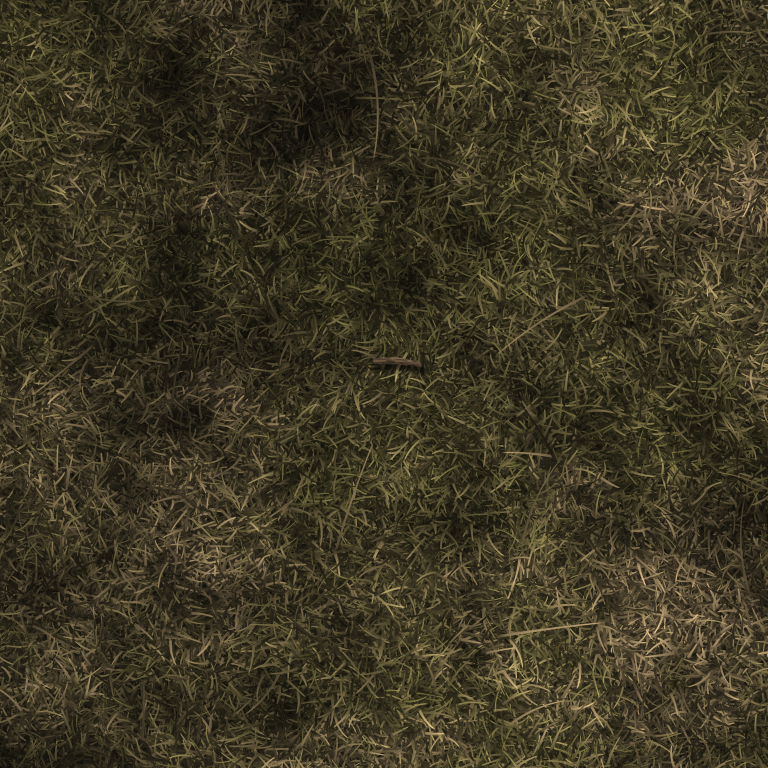
Give the GLSL for this texture, as a Shadertoy shader.

```glsl
// Dim, matted meadow grass from above: fine curved blades, dry tufts and one twig.
#define LAYERS 17
#define CELL_MIN 0.013
#define CELL_MAX 0.025
#define BLADE_WIDTH 0.0011
#define EXPOSURE 1.0
#define SOIL vec3(0.115, 0.104, 0.066)
#define OLIVE vec3(0.217, 0.205, 0.115)
#define STRAW vec3(0.280, 0.240, 0.172)
#define TWIG vec3(0.46, 0.37, 0.28)

// Four random values from a cell and a seed
vec4 hash4(vec3 cell) {
    vec4 h = fract(cell.xyzx * vec4(0.1031, 0.1030, 0.0973, 0.1099));
    h += dot(h, h.wzxy + 33.33);
    return fract((h.xxyz + h.yzzw) * h.zywx);
}

float noise(vec2 p, float seed) {
    vec2 i = floor(p), f = fract(p);
    f = f * f * (3.0 - 2.0 * f);
    float low = mix(hash4(vec3(i, seed)).x, hash4(vec3(i + vec2(1, 0), seed)).x, f.x);
    float high = mix(hash4(vec3(i + vec2(0, 1), seed)).x, hash4(vec3(i + 1.0, seed)).x, f.x);
    return mix(low, high, f.y);
}

float fbm(vec2 p, float seed) {
    float sum = 0.0, amp = 0.5;
    for (int i = 0; i < 4; i++) {
        sum += amp * noise(p, seed + float(i));
        p = mat2(1.6, 1.2, -1.2, 1.6) * p;
        amp *= 0.5;
    }
    return sum / 0.9375;
}

// Paints one blade per grid cell over the colour so far
void paintBlades(inout vec3 color, vec2 p, float cellSize, float seed,
                 float keep, float dryness, float shade, float pixel) {
    vec2 home = floor(p / cellSize);
    for (int y = -1; y <= 1; y++)
    for (int x = -1; x <= 1; x++) {
        vec2 cell = home + vec2(x, y);
        vec4 place = hash4(vec3(cell, seed));
        vec4 look = hash4(vec3(cell, seed + 57.0));
        if (look.w > keep) continue;

        // Neighbouring blades lean roughly the same way
        vec2 center = (cell + place.xy) * cellSize;
        float angle = 9.0 * noise(center * 11.0, 3.0) + 2.6 * (place.z - 0.5);
        vec2 dir = vec2(cos(angle), sin(angle));
        float halfLength = cellSize * mix(0.35, 0.92, place.w);
        vec2 d = p - center;
        float along = dot(d, dir) / halfLength;
        float across = dot(d, vec2(-dir.y, dir.x));
        across -= (look.x - 0.5) * 0.45 * halfLength * along * along;

        float width = BLADE_WIDTH * (0.95 - 0.45 * along) * mix(0.7, 1.35, look.y);
        float cover = 1.0 - smoothstep(-0.7 * pixel, 0.7 * pixel, abs(across) - width);
        cover *= 1.0 - smoothstep(0.75, 1.0, abs(along));

        float dry = clamp(dryness + 0.9 * (look.y - 0.5), 0.0, 1.0);
        float tone = mix(0.5, 1.85, pow(look.z, 1.6)) * mix(0.72, 1.15, 0.5 + 0.5 * along);
        color = mix(color, mix(OLIVE, STRAW, dry) * tone * shade, cover);
    }
}

void mainImage(out vec4 fragColor, in vec2 fragCoord) {
    vec2 p = fragCoord / iResolution.y;
    float pixel = 1.0 / iResolution.y;

    // Broad hollows, tufts and dry patches
    float hollow = fbm(p * 3.2 + 4.0, 11.0);
    float clump = fbm(p * 13.0, 21.0);
    float tuft = smoothstep(0.52, 0.78, fbm(p * 8.0, 31.0));
    float edge = smoothstep(0.12, 0.62, length(p - vec2(0.46, 0.55)));
    float light = 0.72 + 0.24 * edge + 1.0 * (hollow - 0.5) + 1.1 * (clump - 0.5);
    light = EXPOSURE * clamp(light + 0.3 * tuft + 0.12, 0.42, 1.5);
    float dryness = 0.42 + 1.5 * (fbm(p * 4.5, 41.0) - 0.5) + 0.5 * tuft;

    // Shaded litter under the grass
    vec3 color = SOIL * light * mix(0.45, 1.6, noise(p * 210.0, 51.0));

    // Matted blades, deepest first
    for (int i = 0; i < LAYERS; i++) {
        float height = float(i) / float(LAYERS - 1);
        paintBlades(color, p, mix(CELL_MIN, CELL_MAX, height), 100.0 + 7.0 * float(i),
                    0.95, dryness, light * mix(0.78, 1.15, height), pixel);
    }

    // Scattered pale flecks and long dry stems
    vec2 fleckCell = floor(p / 0.012);
    vec4 fleck = hash4(vec3(fleckCell, 301.0));
    float fleckDist = length(p - (fleckCell + 0.25 + 0.5 * fleck.xy) * 0.012);
    float fleckCover = 1.0 - smoothstep(0.001, 0.001 + 1.4 * pixel, fleckDist);
    color = mix(color, STRAW * 1.6 * light, 0.7 * fleckCover * step(0.95, fleck.z));
    paintBlades(color, p, 0.09, 401.0, 0.16, 1.0, 1.1 * light, pixel);

    // Short bent twig with its shadow
    vec2 q = p - vec2(0.517, 0.53);
    q.y += 0.07 * q.x + 3.0 * q.x * q.x;
    float bark = noise(q * vec2(180.0, 500.0), 61.0);
    float twigDist = length(vec2(max(abs(q.x) - 0.028, 0.0), q.y)) - 0.0035 - 0.0012 * bark;
    float shadowDist = length(vec2(max(abs(q.x - 0.003) - 0.028, 0.0), q.y + 0.006));
    color *= mix(0.4, 1.0, smoothstep(0.002, 0.012, shadowDist));
    vec3 twigColor = TWIG * mix(0.55, 1.1, bark) * mix(0.6, 1.1, smoothstep(-0.004, 0.003, q.y));
    color = mix(color, twigColor, 1.0 - smoothstep(-pixel, pixel, twigDist));

    fragColor = vec4(color, 1.0);
}
```
